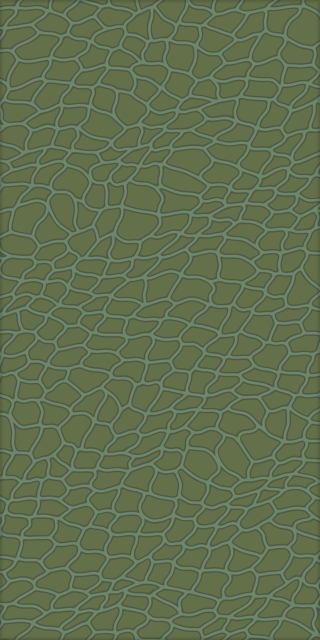
Reproduce this pattern procedurally as a Shadertoy shader.

```glsl
// Draws a warped net of teal cords with dark outlines around olive, leaf-shaped scales.

const vec3 OLIVE = vec3(0.392, 0.440, 0.290);
const vec3 SHADE = vec3(0.308, 0.350, 0.268);
const vec3 CORD  = vec3(0.430, 0.525, 0.415);

const float TAU = 6.2831853;
const float CORD_HALF = 0.0040;   // half width of a cord, in canvas widths
const float SHADE_END = 0.0084;   // outer limit of the dark outline
const float ROUNDING  = 0.0060;   // corner rounding of the scales
const float JITTER    = 0.46;     // irregularity of the scale centres

// Hash without sine
vec2 hash22(vec2 p) {
    vec3 h = fract(vec3(p.xyx) * vec3(0.1031, 0.1030, 0.0973));
    h += dot(h, h.yzx + 33.33);
    return fract((h.xx + h.yz) * h.zy);
}

// Smooth two-channel value noise in -1..1
vec2 noise2(vec2 p) {
    vec2 i = floor(p), f = fract(p);
    vec2 u = f * f * f * (f * (f * 6.0 - 15.0) + 10.0);
    vec2 low  = mix(hash22(i), hash22(i + vec2(1, 0)), u.x);
    vec2 high = mix(hash22(i + vec2(0, 1)), hash22(i + vec2(1, 1)), u.x);
    return 2.0 * mix(low, high, u.y) - 1.0;
}

// Canvas position to lattice space: diagonal folds, skew, then wavy sides
vec2 toLattice(vec2 p) {
    vec2 along = vec2(0.82, 0.57);
    vec2 fold = vec2(dot(p, along), dot(p, vec2(-along.y, along.x)));
    p += 0.034 * noise2(fold * vec2(3.2, 6.5) + 40.0);
    p += 0.009 * noise2(p * 15.0 + 80.0);
    mat2 basis = mat2(0.082, -0.014, 0.027, 0.063);
    vec2 q = inverse(basis) * p + 60.0;
    return q + 0.050 * sin(TAU * q.yx);
}

vec2 scaleCentre(vec2 cell) {
    return cell + 0.5 + JITTER * (hash22(cell) - 0.5);
}

float smoothMin(float a, float b, float k) {
    float h = max(k - abs(a - b), 0.0) / k;
    return min(a, b) - 0.25 * h * h * k;
}

// Distance to the nearest scale border, measured on the canvas
float borderDistance(vec2 p) {
    const float STEP = 0.001;
    vec2 q = toLattice(p);
    vec2 dqdx = (toLattice(p + vec2(STEP, 0)) - q) / STEP;
    vec2 dqdy = (toLattice(p + vec2(0, STEP)) - q) / STEP;

    // Closest centre
    vec2 home = floor(q), nearCell = home, nearest = vec2(9.0);
    for (int y = -1; y <= 1; y++)
    for (int x = -1; x <= 1; x++) {
        vec2 cell = home + vec2(x, y);
        vec2 r = scaleCentre(cell) - q;
        if (dot(r, r) < dot(nearest, nearest)) {
            nearest = r;
            nearCell = cell;
        }
    }

    // Borders with the neighbours, corrected for the local stretch
    float d = 1.0;
    for (int y = -2; y <= 2; y++)
    for (int x = -2; x <= 2; x++) {
        if (x == 0 && y == 0) continue;
        vec2 r = scaleCentre(nearCell + vec2(x, y)) - q;
        vec2 normal = normalize(r - nearest);
        float stretch = length(vec2(dot(normal, dqdx), dot(normal, dqdy)));
        float edge = dot(0.5 * (r + nearest), normal) / max(stretch, 0.1);
        d = smoothMin(d, edge, ROUNDING);
    }
    return d;
}

// Cord, outline and scale colours from the border distance
vec3 netColour(float d, float blur) {
    float outline = smoothstep(CORD_HALF - blur, CORD_HALF + blur, d);
    float inside = smoothstep(SHADE_END - blur, SHADE_END + blur, d);
    return mix(mix(CORD, SHADE, outline), OLIVE, inside);
}

// Faint darkening along the canvas rim
float rimLight(vec2 p, vec2 size) {
    vec2 gap = min(p, size - p);
    return mix(0.87, 1.0, smoothstep(0.0, 0.014, min(gap.x, gap.y)));
}

void mainImage(out vec4 fragColor, in vec2 fragCoord) {
    float pixel = 1.0 / iResolution.x;
    vec2 p = fragCoord * pixel;
    vec3 colour = netColour(borderDistance(p), 0.7 * pixel);
    fragColor = vec4(colour * rimLight(p, iResolution.xy * pixel), 1.0);
}
```
